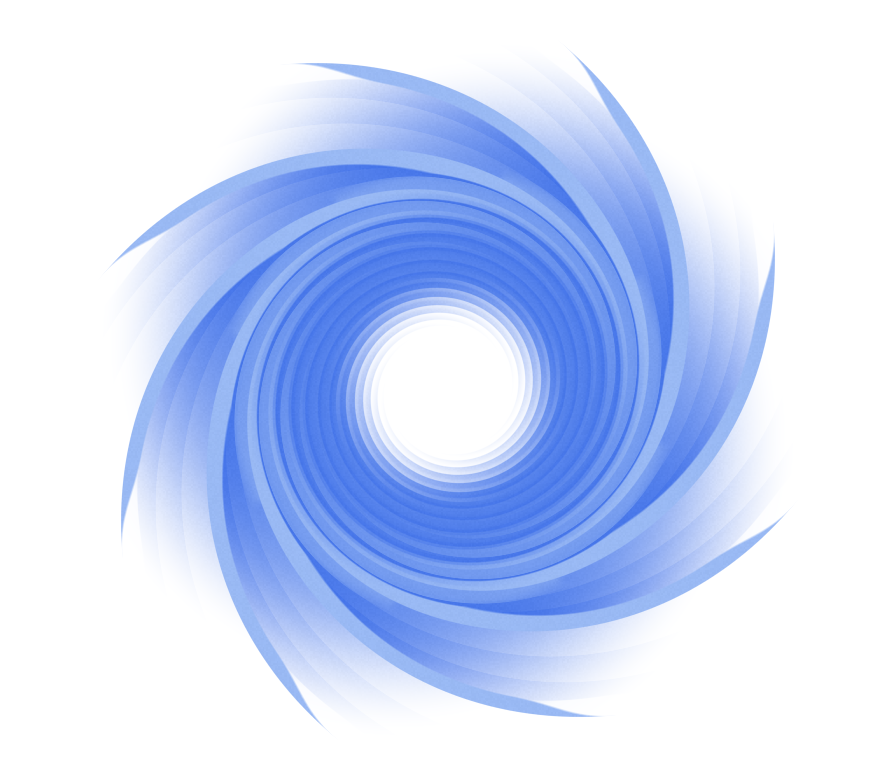
This background is drawn by a WebGL 1 fragment shader. Its source:

```glsl
precision highp float;
// A blue eight-armed whirl of curved blades around a white hole, on white.

uniform vec2 u_resolution;

const vec3 WHITE = vec3(1.0);
const vec3 DEEP_BLUE = vec3(0.23, 0.425, 0.91);
const vec3 MID_BLUE = vec3(0.42, 0.58, 0.93);
const vec3 RIM_BLUE = vec3(0.60, 0.725, 0.955);

const float ARM_ANGLE = 0.7853982;   // one eighth of a turn
const float TIP_RADIUS = 0.471;
const float TIP_ANGLE = 0.482;
const float OUTER_TWIST = 2.5;       // turn per unit of log radius
const float EXTRA_TWIST = 6.0;       // added twist near the core
const float BEND_RADIUS = 0.2706;
const float BEND_SOFTNESS = 0.075;
const float RIM_WIDTH = 0.020;

const float BAND_RADIUS = 0.272;
const float BAND_ANGLE = 1.588;
const float BAND_TWIST = 6.5;

const float HOLE_INNER = 0.088;
const float HOLE_OUTER = 0.150;
const float HOLE_STEP = 0.018;
const float GRAIN = 0.018;

float hash(vec2 p) {
  return fract(sin(dot(p, vec2(12.9898, 78.233))) * 43758.5453);
}

// Falls from 1 at lo to 0 at hi.
float fall(float lo, float hi, float x) {
  return 1.0 - smoothstep(lo, hi, x);
}

// Angle swept by a blade edge from its tip in to the given radius.
float sweep(float r) {
  float bend = log(BEND_RADIUS / r) / BEND_SOFTNESS;
  return OUTER_TWIST * log(TIP_RADIUS / r)
       + EXTRA_TWIST * BEND_SOFTNESS * log(1.0 + exp(bend));
}

// Local twist: the derivative of sweep by log radius.
float twist(float r) {
  float bend = log(r / BEND_RADIUS) / BEND_SOFTNESS;
  return OUTER_TWIST + EXTRA_TWIST / (1.0 + exp(bend));
}

// Colour of one blade; phase runs from its outer edge (0) to the next (1).
vec3 bladeColor(float r, float phase, float spacing, float pixel) {
  float depth = phase * spacing;

  // Body with overlapping streaks that fade out toward the tips
  float streaks = smoothstep(0.0, pixel, depth - 0.36 * spacing)
                + smoothstep(0.0, pixel, depth - 0.66 * spacing);
  float fadeRadius = r + 0.035 * (phase - 0.3) + 0.008 * streaks;
  vec3 color = mix(DEEP_BLUE, MID_BLUE, 0.35 * phase + 0.08 * streaks);
  color = mix(color, WHITE, smoothstep(0.285, 0.455, fadeRadius));

  // White sliver behind the tip, then the pale rim
  float rim = min(RIM_WIDTH, 0.45 * spacing) * fall(0.40, TIP_RADIUS, r);
  float sliver = rim + 0.025 * smoothstep(0.405, 0.455, r);
  float sliverMask = fall(-pixel, pixel, depth - sliver)
                   * smoothstep(0.405, 0.425, r);
  color = mix(color, WHITE, 0.8 * sliverMask);
  float rimMask = fall(-pixel, pixel, depth - rim)
                * fall(TIP_RADIUS - 0.004, TIP_RADIUS, r);
  float rimStrength = 0.25 + 0.75 * smoothstep(0.20, 0.27, r);
  return mix(color, RIM_BLUE, rimMask * rimStrength);
}

// Coverage of the pale crescents winding around the core.
float crescents(float r, float angle, float pixel) {
  float turn = angle - BAND_ANGLE + BAND_TWIST * log(BAND_RADIUS / r);
  float spacing = ARM_ANGLE * r / BAND_TWIST;
  float depth = fract(turn / ARM_ANGLE) * spacing;
  float width = 0.7 * spacing * smoothstep(0.16, 0.24, r)
              * fall(0.265, 0.30, r);
  float mask = smoothstep(0.0, pixel, depth)
             * fall(-pixel, pixel, depth - width);
  return mask * smoothstep(0.16, 0.25, r) * fall(0.27, 0.30, r);
}

// Stepped whiteness of the hole.
float holeWhiteness(float r, float phase) {
  return fall(HOLE_INNER, HOLE_OUTER, r + HOLE_STEP * (phase - 0.5));
}

void main() {
  vec2 p = (gl_FragCoord.xy - 0.5 * u_resolution) / u_resolution.y;
  float pixel = 1.0 / u_resolution.y;
  float r = max(length(p), 0.02);
  float angle = atan(p.y, p.x + 1e-6);

  // Blades, with the step from one to the next smoothed
  float phase = fract((angle - TIP_ANGLE + sweep(r)) / ARM_ANGLE);
  float spacing = ARM_ANGLE * r / twist(r);
  float edge = smoothstep(0.0, 1.5 * pixel, phase * spacing);
  vec3 color = mix(bladeColor(r, 1.0, spacing, pixel),
                   bladeColor(r, phase, spacing, pixel), edge);

  // Core crescents and hole
  color = mix(color, RIM_BLUE, 0.5 * crescents(r, angle, pixel));
  float hole = mix(holeWhiteness(r, 1.0), holeWhiteness(r, phase), edge);
  color = mix(color, WHITE, hole);

  // Fine grain on the tinted parts only
  float grain = hash(floor(p * 446.0)) - 0.5;
  color += GRAIN * grain * smoothstep(0.0, 0.2, 1.0 - color.r);
  gl_FragColor = vec4(clamp(color, 0.0, 1.0), 1.0);
}
```
